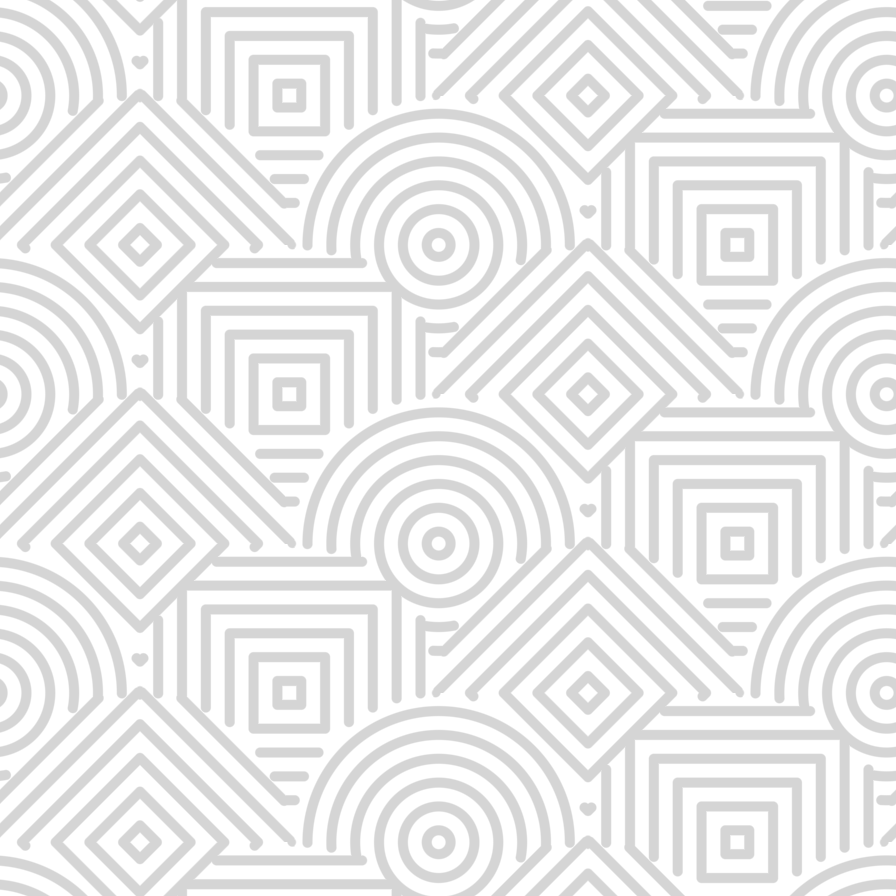
Reproduce this pattern procedurally as a three.js fragment shader.

```glsl
varying vec2 vUv;

#define COLUMNS 6.0
#define ORIGIN vec2(-0.0625, 1.36)
#define RING_STEP 0.1597
#define HALF_LINE 0.0335
#define SCALE_RADIUS 1.004
#define LINE_COLOR vec3(0.835)
#define PAPER_COLOR vec3(1.0)

const mat2 TURN_45 = 0.70711 * mat2(1.0, -1.0, 1.0, 1.0);

// Radius of the concentric ring nearest to a given distance
float ringRadius(float dist) {
  return (floor(dist / RING_STEP) + 0.5) * RING_STEP;
}

// Nearest point on the rings (xy) and the ring direction there (zw)
vec4 nearestOnCircles(vec2 p) {
  vec2 outward = p / max(length(p), 1e-4);
  return vec4(outward * ringRadius(length(p)), -outward.y, outward.x);
}

vec4 nearestOnSquares(vec2 p) {
  vec2 a = abs(p);
  float h = ringRadius(max(a.x, a.y));
  bool onSide = a.x > a.y;
  vec2 q = onSide ? vec2(h, min(a.y, h)) : vec2(min(a.x, h), h);
  vec2 side = vec2(p.x < 0.0 ? -1.0 : 1.0, p.y < 0.0 ? -1.0 : 1.0);
  return vec4(q * side, onSide ? vec2(0.0, 1.0) : vec2(1.0, 0.0));
}

vec4 nearestOnDiamonds(vec2 p) {
  vec4 n = nearestOnSquares(p * TURN_45);
  return vec4(TURN_45 * n.xy, TURN_45 * n.zw);
}

// Distance along the ring back to a circular border; side is 1 to stay inside, -1 outside
float overrun(vec4 ring, vec2 center, float side) {
  vec2 v = ring.xy - center;
  float r = max(length(v), 1e-4);
  float excess = max(side * (r - SCALE_RADIUS), 0.0);
  return excess / max(abs(dot(ring.zw, v / r)), 0.1);
}

// Distance to one scale's round-ended lines, cut by the two scales in front
float scaleLines(vec2 p, float kind) {
  vec4 ring = kind < 0.5 ? nearestOnCircles(p)
            : kind < 1.5 ? nearestOnDiamonds(p)
            : nearestOnSquares(p);
  float past = overrun(ring, vec2(0.0), 1.0);
  past = max(past, overrun(ring, vec2(1.0, -1.0), -1.0));
  past = max(past, overrun(ring, vec2(-1.0, -1.0), -1.0));
  // The outermost ring leaves the lower tip empty
  if (ring.y < -0.84 && kind != 1.0) past = 1.0;
  return length(vec2(length(p - ring.xy), past));
}

void main() {
  vec2 p = vUv * COLUMNS - ORIGIN;
  float d = 1.0;

  // Staggered columns cycle through circles, diamonds and squares
  for (int i = -1; i <= 2; i++) {
    float column = floor(p.x) + float(i);
    float stagger = mod(column, 2.0);
    float row = floor((p.y - stagger) * 0.5);
    float kind = floor(mod(column + 0.5, 3.0));
    for (int j = 0; j <= 1; j++) {
      vec2 center = vec2(column, stagger + 2.0 * (row + float(j)));
      d = min(d, scaleLines(p - center, kind));
    }
  }

  float soft = fwidth(vUv.x) * COLUMNS * 0.9;
  float ink = 1.0 - smoothstep(HALF_LINE - soft, HALF_LINE + soft, d);
  gl_FragColor = vec4(mix(PAPER_COLOR, LINE_COLOR, ink), 1.0);
}
```
